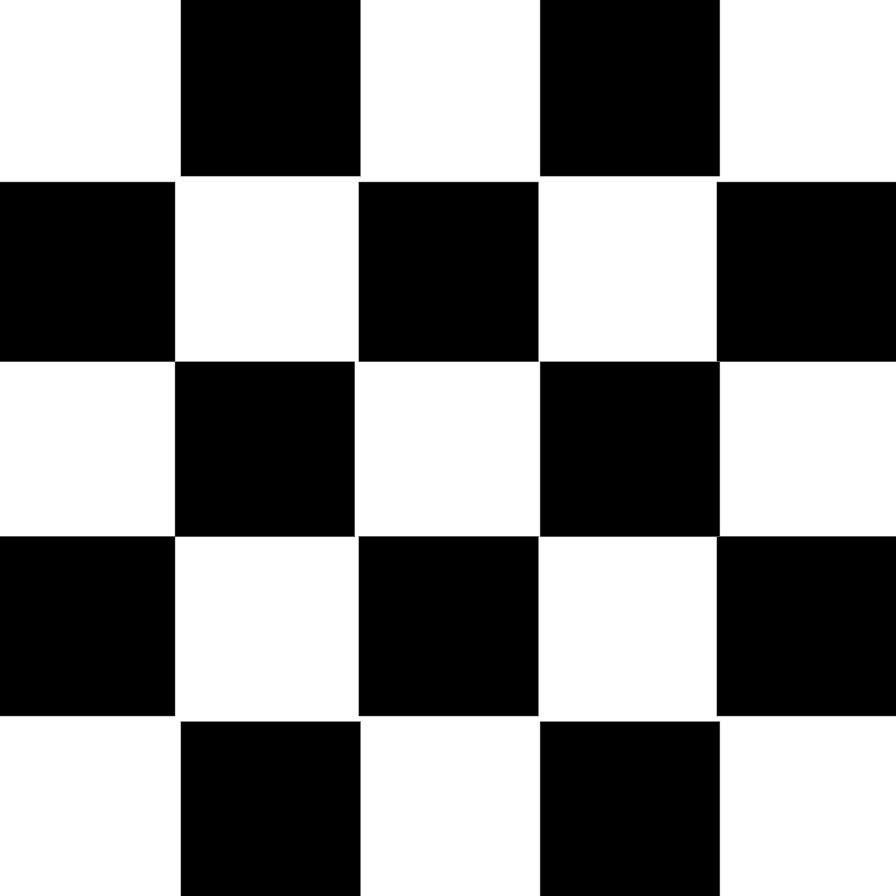
A three.js fragment shader for this pattern:

```glsl
varying vec2 vUv;

const float CELLS = 5.0;
const float SOFTNESS = 0.001;
const vec3 PAPER = vec3(1.0);
const vec3 INK = vec3(0.0);

// Signed distance to an axis-aligned box
float boxDistance(vec2 p, vec2 halfSize) {
  vec2 d = abs(p) - halfSize;
  return length(max(d, 0.0)) + min(max(d.x, d.y), 0.0);
}

// Selects one of five values by index
float pick(float i, vec4 firstFour, float last) {
  if (i < 0.5) return firstFour.x;
  if (i < 1.5) return firstFour.y;
  if (i < 2.5) return firstFour.z;
  if (i < 3.5) return firstFour.w;
  return last;
}

// Slightly uneven spacing of the square centres
vec2 squareCenter(float column, float row) {
  float x = pick(column, vec4(0.0951, 0.3021, 0.5007, 0.7031), 0.9003);
  float y = pick(row, vec4(0.0944, 0.3011, 0.4987, 0.6966), 0.9036);
  bool isShifted = column == 1.0 && row == 2.0;
  return vec2(isShifted ? x - 0.0065 : x, y);
}

// The middle row is a little shorter
vec2 squareHalfSize(float row) {
  return vec2(0.1003, row == 2.0 ? 0.0977 : 0.1003);
}

float squareCoverage(vec2 p, float column, float row) {
  float d = boxDistance(p - squareCenter(column, row), squareHalfSize(row));
  return 1.0 - smoothstep(-SOFTNESS, SOFTNESS, d);
}

// Dark squares on alternate cells
float checkerCoverage(vec2 p) {
  float coverage = 0.0;
  for (float row = 0.0; row < CELLS; row++) {
    for (float column = 0.0; column < CELLS; column++) {
      if (mod(row + column, 2.0) > 0.5) {
        coverage = max(coverage, squareCoverage(p, column, row));
      }
    }
  }
  return coverage;
}

void main() {
  gl_FragColor = vec4(mix(PAPER, INK, checkerCoverage(vUv)), 1.0);
}
```
